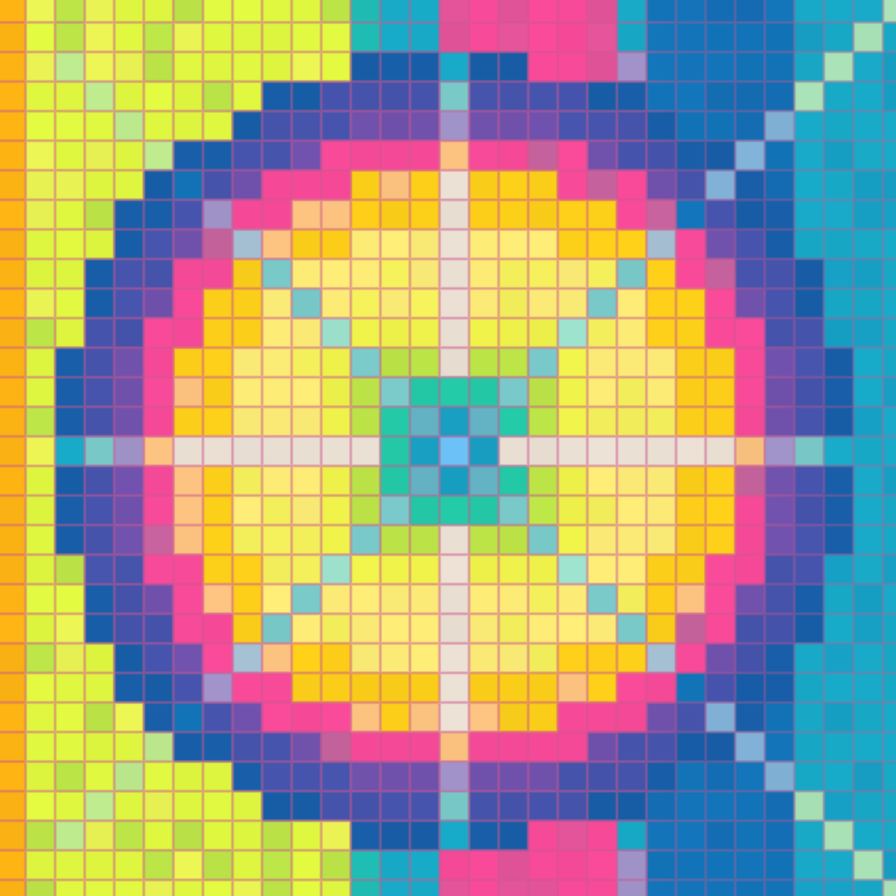
Give the GLSL for this pattern, as a WebGL 1 fragment shader.

```glsl
precision highp float;
// A pixel mosaic: concentric stepped rings around a teal core, crossed by
// pale straight and diagonal beams, over vertical colour bands.
// Each grid cell picks one colour from its integer offset to the centre.
uniform vec2 u_resolution;

const float CELL = 0.0330;
const vec2 CENTER = vec2(0.5070, 0.4965);

const vec3 LIME = vec3(0.89, 0.99, 0.24);
const vec3 LEAF = vec3(0.74, 0.91, 0.27);
const vec3 LEMON = vec3(0.95, 0.97, 0.28);
const vec3 PALE = vec3(1.00, 0.94, 0.46);
const vec3 GOLD = vec3(1.00, 0.82, 0.08);
const vec3 PEACH = vec3(1.00, 0.77, 0.50);
const vec3 PINK = vec3(0.98, 0.28, 0.60);
const vec3 MAUVE = vec3(0.78, 0.38, 0.62);
const vec3 PURPLE = vec3(0.43, 0.31, 0.68);
const vec3 INDIGO = vec3(0.26, 0.32, 0.68);
const vec3 NAVY = vec3(0.07, 0.36, 0.66);
const vec3 BLUE = vec3(0.05, 0.45, 0.73);
const vec3 CYAN = vec3(0.07, 0.67, 0.79);
const vec3 TEAL = vec3(0.12, 0.80, 0.66);
const vec3 AQUA = vec3(0.47, 0.80, 0.80);
const vec3 LAVENDER = vec3(0.63, 0.58, 0.80);
const vec3 IVORY = vec3(0.93, 0.89, 0.84);
const vec3 MINT = vec3(0.66, 0.90, 0.72);
const vec3 GRID = vec3(0.80, 0.34, 0.56);
const vec3 HAZE = vec3(0.62, 0.50, 0.52);

float hash(vec2 p) {
  vec3 q = fract(vec3(p.xyx) * 0.1031);
  q += dot(q, q.yzx + 33.33);
  return fract((q.x + q.y) * q.z);
}

// Vertical bands behind the disc
vec3 background(vec2 c, float rnd) {
  if (c.x < -14.5) return mix(GOLD, vec3(1.0, 0.68, 0.05), 0.8);
  if (c.x < -3.5) return rnd < 0.18 ? LEAF : mix(LIME, PALE, 0.35 * step(0.8, rnd));
  if (c.x < -2.5) return mix(TEAL, CYAN, 0.4);
  if (c.x < -0.5) return CYAN;
  if (c.x < 5.5) return mix(PINK, MAUVE, 0.4 * step(0.7, rnd));
  if (c.x < 6.5) return abs(c.y) < 13.5 == c.y > 0.0 ? LAVENDER : CYAN;
  if (c.x < 11.5) return mix(BLUE, NAVY, 0.3 * step(0.75, rnd));
  return mix(CYAN, BLUE, 0.18 * step(0.7, rnd));
}

// Stepped rings, from the yellow field out to the navy rim
vec3 rings(float radius, float reach, float rnd) {
  if (reach < 3.5) return LEAF;
  if (reach < 4.5) return LEMON;
  if (radius < 7.9) return mix(PALE, LEMON, 0.6 * step(0.65, rnd));
  if (radius < 9.7) return radius > 8.9 && rnd < 0.35 ? PEACH : GOLD;
  if (radius < 10.85) return rnd < 0.15 ? MAUVE : PINK;
  if (radius < 11.6) return PURPLE;
  return radius < 12.7 ? INDIGO : NAVY;
}

// Five by five core with a bright middle cell
vec3 core(vec2 a, float reach) {
  if (reach < 0.5) return vec3(0.42, 0.78, 1.0);
  if (a.x == a.y) return reach < 1.5 ? vec3(0.38, 0.71, 0.78) : AQUA;
  return reach < 1.5 ? vec3(0.07, 0.62, 0.76) : TEAL;
}

// Horizontal and vertical arms, tinted as they cross the rings
vec3 straightBeam(float reach) {
  if (reach < 9.5) return IVORY;
  if (reach < 10.5) return PEACH;
  if (reach < 11.5) return LAVENDER;
  return reach < 12.5 ? AQUA : CYAN;
}

vec3 diagonalBeam(float reach, float side) {
  if (reach < 6.5) return mix(AQUA, MINT + 0.1, 0.5 * step(3.5, reach) * step(reach, 4.5));
  if (reach < 7.5) return vec3(0.65, 0.76, 0.84);
  if (reach < 8.5) return side < 0.0 ? LAVENDER : BLUE;
  if (side < 0.0) return reach < 9.5 ? BLUE : mix(LIME, MINT, 0.65);
  return reach < 11.5 ? vec3(0.50, 0.70, 0.85) : MINT;
}

vec3 cellColor(vec2 c) {
  vec2 a = abs(c);
  float reach = max(a.x, a.y);
  float radius = length(c);
  float rnd = hash(c + 40.0);
  bool pinkNotch = a.y > 12.5 && c.x > 2.5;
  float rim = reach < 11.5 ? 13.62 : 13.5;
  vec3 color = background(c, rnd);
  if (radius < rim && !pinkNotch && !(a.y > 10.5 && a.x > 7.5))
    color = rings(radius, reach, rnd);
  if (a.x == a.y && c.x > -13.5) color = diagonalBeam(reach, c.x);
  if (min(a.x, a.y) < 0.5 && reach < 13.5) color = straightBeam(reach);
  bool rightArm = c.y == 0.0 && c.x > 1.5;
  if (reach < 2.5 && !rightArm) color = core(a, reach);
  return mix(color, HAZE, 0.04) * (0.985 + 0.03 * hash(c + 91.0));
}

// Neighbouring cells melt together over a narrow seam
vec3 softCells(vec2 grid, float seam) {
  vec2 base = floor(grid);
  vec2 t = smoothstep(0.5 - seam, 0.5 + seam, grid - base);
  vec3 low = mix(cellColor(base), cellColor(base + vec2(1.0, 0.0)), t.x);
  vec3 high = mix(cellColor(base + vec2(0.0, 1.0)), cellColor(base + 1.0), t.x);
  return mix(low, high, t.y);
}

// Soft coverage of the thin lines between cells
float gridLine(vec2 grid, float width) {
  vec2 toEdge = abs(fract(grid) - 0.5);
  return 1.0 - smoothstep(0.0, width, min(toEdge.x, toEdge.y));
}

void main() {
  vec2 grid = (gl_FragCoord.xy / u_resolution - CENTER) / CELL;
  float cool = smoothstep(6.0, 8.0, grid.x) * smoothstep(10.5, 11.5, length(grid));
  float strength = mix(0.52, 0.36, cool);
  vec3 color = softCells(grid, 0.07);
  gl_FragColor = vec4(mix(color, GRID, strength * gridLine(grid, 0.085)), 1.0);
}
```
